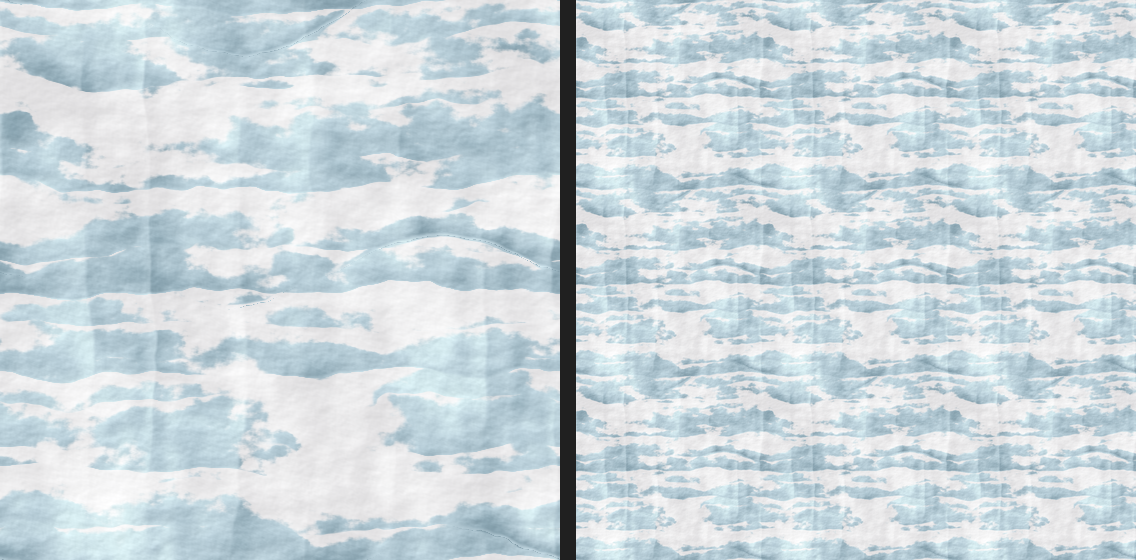
Left: one tile. Right: repeated 3 by 3.
A Shadertoy shader for this texture:

```glsl
// Snow-covered ice cliff: ragged white ledges over blue-grey ice, tiling on all sides.
// Warped sawtooth strata plus wrapped gradient noise decide where the snow lies;
// soft glow, vertical creases and a faint relief tint both the ice and the snow.

#define LEDGES 6.0
#define FINE_LEDGES 14.0
#define CRACKS 2.0
#define CREASES 7.0
#define SNOW_BIAS 0.0
#define SNOW_SOFTNESS 0.06
#define ICE_TONE 0.56
#define RELIEF 0.2

const vec3 DEEP_ICE = vec3(0.53, 0.635, 0.685);
const vec3 MID_ICE = vec3(0.73, 0.815, 0.855);
const vec3 PALE_ICE = vec3(0.85, 0.935, 0.95);
const vec3 GLOW_ICE = vec3(0.94, 0.97, 0.97);
const vec3 DULL_SNOW = vec3(0.882, 0.878, 0.884);
const vec3 BRIGHT_SNOW = vec3(0.962, 0.962, 0.964);

vec2 hash2(vec2 p) {
    vec2 q = vec2(dot(p, vec2(127.1, 311.7)), dot(p, vec2(269.5, 183.3)));
    return fract(sin(q) * 43758.5453) * 2.0 - 1.0;
}

float corner(vec2 cell, vec2 f, vec2 o, vec2 period, float seed) {
    return dot(hash2(mod(cell + o, period) + seed), f - o);
}

// Gradient noise that repeats after a whole number of cells
float noise(vec2 uv, vec2 period, float seed) {
    vec2 p = uv * period + seed * vec2(0.37, 0.61);
    vec2 i = floor(p), f = p - i;
    vec2 u = f * f * f * (f * (f * 6.0 - 15.0) + 10.0);
    float low = mix(corner(i, f, vec2(0, 0), period, seed),
                    corner(i, f, vec2(1, 0), period, seed), u.x);
    float high = mix(corner(i, f, vec2(0, 1), period, seed),
                     corner(i, f, vec2(1, 1), period, seed), u.x);
    return mix(low, high, u.y);
}

float fbm(vec2 uv, vec2 period, float seed) {
    float sum = 0.0, amp = 1.0;
    for (int i = 0; i < 5; i++) {
        sum += amp * noise(uv, period, seed);
        period *= 2.0;
        seed += 3.7;
        amp *= 0.53;
    }
    return sum;
}

// Rises from 0 to 1 across each repeat, then drops over a short smooth edge
float ledge(float y, float repeats) {
    float f = fract(y * repeats);
    return f * (1.0 - smoothstep(1.0 - 0.008 * repeats, 1.0, f));
}

void mainImage(out vec4 fragColor, in vec2 fragCoord) {
    vec2 uv = fragCoord / iResolution.xy;

    // Shared fields
    float rough = fbm(uv, vec2(14, 20), 11.0);
    float lit = fbm(uv + vec2(0.003, -0.004), vec2(14, 20), 11.0);
    float relief = rough - lit;
    float bend = fbm(uv, vec2(2, 3), 23.0);
    float patches = fbm(uv + 0.02 * vec2(rough, bend), vec2(3, 6), 37.0);
    float glow = fbm(uv, vec2(3, 3), 51.0);

    // Horizontal strata, and slanting cracks that cut across them
    float y = uv.y + 0.07 * bend + 0.006 * rough;
    float broad = ledge(y, LEDGES);
    float fine = ledge(y + 0.03 * patches, FINE_LEDGES);
    float slant = uv.y + 0.34 * noise(uv, vec2(2, 1), 67.0) + 0.012 * rough;
    float crack = ledge(slant, CRACKS);
    float broadAmp = clamp(0.65 + 1.1 * noise(uv, vec2(3, 5), 71.0), 0.1, 1.2);
    float fineAmp = clamp(0.45 + 1.4 * noise(uv, vec2(4, 9), 83.0), 0.0, 1.0);
    float crackAmp = smoothstep(-0.2, 0.2, noise(uv, vec2(3, 2), 97.0));
    float shade = crackAmp * exp(-crack * 18.0) * smoothstep(0.0, 0.015, crack);

    // Snow cover
    float cover = SNOW_BIAS + 0.75 * patches + 0.28 * rough
        + 0.75 * broadAmp * (broad * broad - 0.31)
        + 0.55 * fineAmp * (fine * fine - 0.28)
        + 0.25 * crackAmp * (crack - 0.5) - 0.5 * shade;
    float snow = smoothstep(-SNOW_SOFTNESS, SNOW_SOFTNESS, cover);

    // Vertical creases and streaks of light
    float x = uv.x + 0.03 * bend + 0.1 * noise(uv, vec2(4, 1), 103.0) + 0.002 * rough;
    float creaseAmp = clamp(0.4 + 1.5 * noise(uv, vec2(5, 4), 109.0), 0.0, 1.0);
    float crease = creaseAmp * (ledge(x, CREASES) - 0.45);
    float streak = noise(vec2(x, uv.y), vec2(26, 3), 127.0);

    // Ice: darker towards the foot of each face
    float tone = ICE_TONE + 0.75 * glow + 0.28 * rough + 0.4 * crease + 0.3 * streak
        + 0.4 * broadAmp * (broad - 0.35) + 0.18 * fineAmp * (fine - 0.4)
        - 0.55 * shade;
    vec3 ice = mix(DEEP_ICE, MID_ICE, smoothstep(-0.05, 0.65, tone));
    ice = mix(ice, PALE_ICE, smoothstep(0.5, 1.0, tone));
    ice = mix(ice, GLOW_ICE, smoothstep(1.0, 1.45, tone));

    // Snow: grey in the hollows, white in the glow
    float shine = 0.48 + 1.0 * glow + 0.25 * rough + 0.35 * streak + 0.3 * crease;
    vec3 white = mix(DULL_SNOW, BRIGHT_SNOW, smoothstep(0.1, 0.9, shine));
    white += 0.035 * smoothstep(0.9, 1.4, shine);

    vec3 color = mix(ice, white, snow);
    color += RELIEF * clamp(relief, -0.25, 0.25) * mix(0.8, 0.5, snow);
    fragColor = vec4(clamp(color, 0.0, 1.0), 1.0);
}
```
